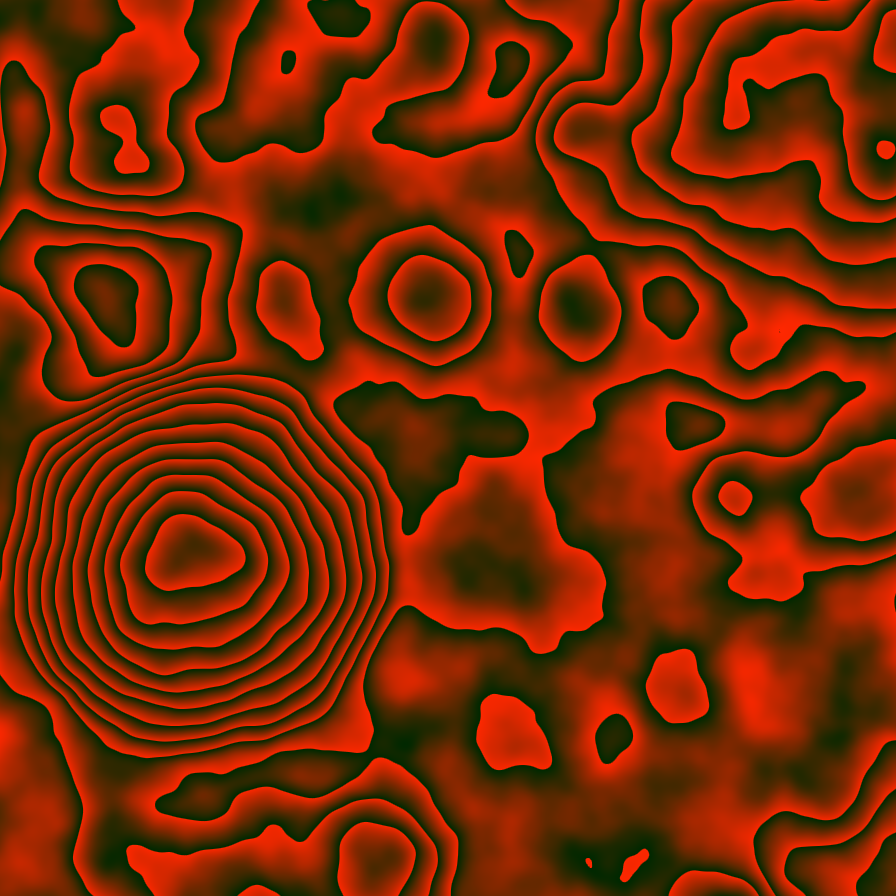
Give the GLSL for this pattern, as a Shadertoy shader.

```glsl
const vec3 LOW_COLOR = vec3(0.0, 0.157, 0.0);
const vec3 HIGH_COLOR = vec3(1.0, 0.152, 0.0);
const float BASE_LEVEL = 0.35;      // phase of the contour bands
const float RELIEF_SCALE = 4.6;     // noise cells across the canvas
const float RELIEF_HEIGHT = 2.3;    // in contour bands
const float RELIEF_GAIN = 0.38;
const int RELIEF_OCTAVES = 4;
const float PIT_GRID = 5.5;         // cells of scattered pits across the canvas
const float PIT_SHARE = 0.55;       // part of the cells that hold a pit
const vec2 CRATER_CENTER = vec2(0.225, 0.375);
const float CRATER_RADIUS = 0.225;
const float CRATER_DEPTH = 9.3;
const float RIM_SOFTNESS = 0.012;

// Integer hash giving two values in 0..1
vec2 hash2(vec2 cell) {
    uvec2 v = uvec2(ivec2(cell) + 4096);
    v = v * 1664525u + 1013904223u;
    v.x += v.y * 1664525u;
    v.y += v.x * 1664525u;
    v ^= v >> 16u;
    v.x += v.y * 1664525u;
    v.y += v.x * 1664525u;
    v ^= v >> 16u;
    return vec2(v & 65535u) / 65535.0;
}

float cornerSlope(vec2 cell, vec2 offset) {
    float angle = 6.2832 * hash2(cell).x;
    return dot(vec2(cos(angle), sin(angle)), offset);
}

// Gradient noise with a quintic fade
float gradientNoise(vec2 p) {
    vec2 i = floor(p), f = p - i;
    vec2 u = f * f * f * (f * (f * 6.0 - 15.0) + 10.0);
    vec2 e = vec2(1.0, 0.0);
    float bottom = mix(cornerSlope(i, f), cornerSlope(i + e, f - e), u.x);
    float top = mix(cornerSlope(i + e.yx, f - e.yx), cornerSlope(i + 1.0, f - 1.0), u.x);
    return mix(bottom, top, u.y);
}

float relief(vec2 p) {
    float sum = 0.0, amplitude = RELIEF_HEIGHT;
    p *= RELIEF_SCALE;
    for (int i = 0; i < RELIEF_OCTAVES; i++) {
        sum += amplitude * gradientNoise(p);
        p = mat2(1.6, 1.2, -1.2, 1.6) * p + 17.3;
        amplitude *= RELIEF_GAIN;
    }
    return sum;
}

// Parabolic bowl, 1 at its center, with a soft rim
float bowl(vec2 offset, vec2 radius) {
    vec2 q = offset / radius;
    float x = 1.0 - dot(q, q);
    return 0.5 * (x + sqrt(x * x + RIM_SOFTNESS));
}

// Small round pits on a jittered grid
float scatteredPits(vec2 p) {
    vec2 home = floor(p * PIT_GRID);
    float depth = 0.0;
    for (int y = -1; y <= 1; y++) {
        for (int x = -1; x <= 1; x++) {
            vec2 cell = home + vec2(x, y);
            vec2 kind = hash2(cell + 71.0);
            vec2 center = (cell + 0.2 + 0.6 * hash2(cell + 133.0)) / PIT_GRID;
            float d = length(p - center) / mix(0.06, 0.125, kind.y);
            float fall = max(1.0 - d * d, 0.0);
            depth += step(kind.x, PIT_SHARE) * mix(0.8, 2.5, kind.y) * fall * fall;
        }
    }
    return depth;
}

float landHeight(vec2 p) {
    float h = BASE_LEVEL + relief(p);
    // Broad landforms
    h -= CRATER_DEPTH * bowl(p - CRATER_CENTER, vec2(CRATER_RADIUS));
    h -= 5.5 * bowl(p - vec2(0.97, 0.87), vec2(0.38, 0.25));
    h -= 1.4 * bowl(p - vec2(0.55, 0.70), vec2(0.20, 0.19));
    h -= 2.8 * bowl(p - vec2(0.32, 0.00), vec2(0.19, 0.13));
    h -= 2.6 * bowl(p - vec2(0.15, 1.00), vec2(0.19, 0.16));
    h += 2.0 * bowl(p - vec2(0.11, 0.67), vec2(0.21, 0.13));
    h += 2.8 * bowl(p - vec2(1.00, 0.03), vec2(0.17, 0.16));
    // The crater stays free of small pits
    float outside = smoothstep(0.8, 1.5, length(p - CRATER_CENTER) / CRATER_RADIUS);
    return h - outside * scatteredPits(p);
}

void mainImage(out vec4 fragColor, in vec2 fragCoord) {
    vec2 p = fragCoord / iResolution.y;
    float h = landHeight(p);
    // Sawtooth bands whose sudden drop is one pixel wide
    float width = clamp(fwidth(h), 0.0001, 0.5);
    float band = fract(h);
    float shade = min(band, (1.0 - band) / width);
    fragColor = vec4(mix(LOW_COLOR, HIGH_COLOR, shade), 1.0);
}
```
